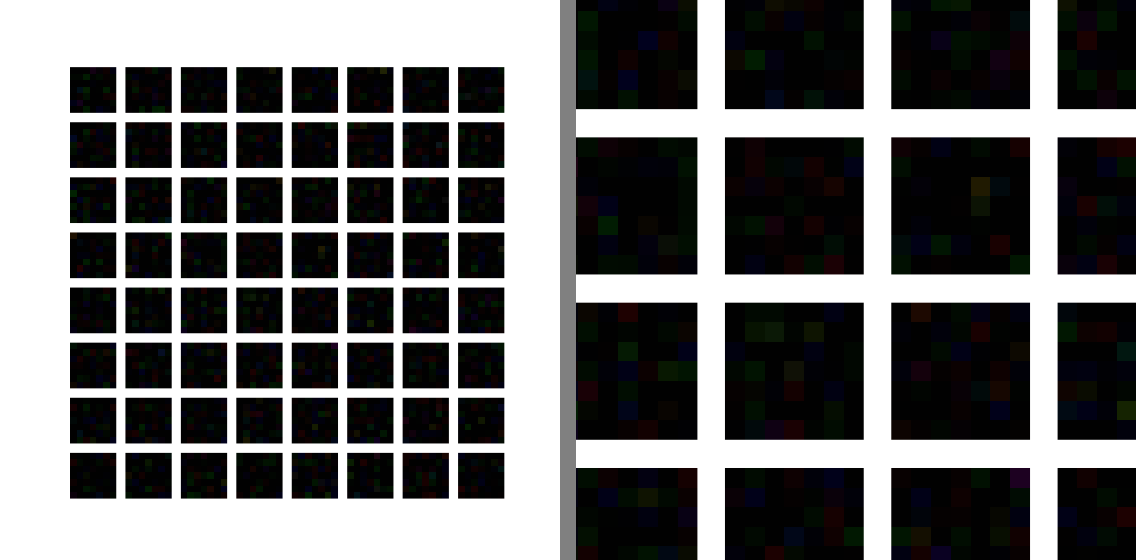
Left, the full canvas; right, a detail of the centre.
Reproduce this pattern procedurally as a Shadertoy shader.

```glsl
#define COUNT 8.0
#define FIRST_CENTRE vec2(0.1663, 0.1505)
#define PITCH vec2(0.0990, 0.0984)
#define HALF_SIZE vec2(0.0413, 0.0408)
#define BLOCKS 7.0
#define TINT_FLOOR 0.15
#define TINT_GAIN 0.25
#define PAPER vec3(1.0)
#define INK vec3(0.002)

// Integer hash giving a unit gradient
vec2 latticeGradient(vec2 cell, float seed) {
    uvec2 c = uvec2(mod(cell, COUNT * BLOCKS));
    uint h = c.x * 1973u + c.y * 9277u + uint(seed) * 26699u + 911u;
    h = (h ^ (h >> 16)) * 73244475u;
    h = (h ^ (h >> 15)) * 73244475u;
    h ^= h >> 16;
    float angle = 6.28319 * float(h & 65535u) / 65536.0;
    return vec2(cos(angle), sin(angle));
}

// Gradient noise that wraps over the whole grid of blocks
float gradientNoise(vec2 p, float seed) {
    vec2 cell = floor(p);
    vec2 f = p - cell;
    vec2 w = f * f * f * (f * (f * 6.0 - 15.0) + 10.0);
    vec2 e = vec2(1.0, 0.0);
    float a = dot(latticeGradient(cell, seed), f);
    float b = dot(latticeGradient(cell + e.xy, seed), f - e.xy);
    float c = dot(latticeGradient(cell + e.yx, seed), f - e.yx);
    float d = dot(latticeGradient(cell + e.xx, seed), f - e.xx);
    return mix(mix(a, b, w.x), mix(c, d, w.x), w.y);
}

// Faint coloured block, one noise sample per channel
vec3 blockTint(vec2 block) {
    vec2 p = block + 0.5;
    vec3 n = vec3(gradientNoise(p, 1.0), gradientNoise(p, 2.0), gradientNoise(p, 3.0));
    return TINT_GAIN * max(n - TINT_FLOOR, 0.0);
}

void mainImage(out vec4 fragColor, in vec2 fragCoord) {
    vec2 uv = fract(fragCoord / iResolution.xy);
    vec2 pixel = 1.0 / iResolution.xy;

    // Nearest square of the grid, leaving a plain margin
    vec2 id = clamp(floor((uv - FIRST_CENTRE) / PITCH + 0.5), 0.0, COUNT - 1.0);
    vec2 local = uv - FIRST_CENTRE - id * PITCH;

    // Area coverage of the square
    vec2 edge = clamp((HALF_SIZE - abs(local)) / pixel + 0.5, 0.0, 1.0);
    float coverage = edge.x * edge.y;

    // Blocks inside the square
    vec2 block = floor((local / HALF_SIZE * 0.5 + 0.5) * BLOCKS);
    block = clamp(block, 0.0, BLOCKS - 1.0) + id * BLOCKS;

    fragColor = vec4(mix(PAPER, INK + blockTint(block), coverage), 1.0);
}
```
